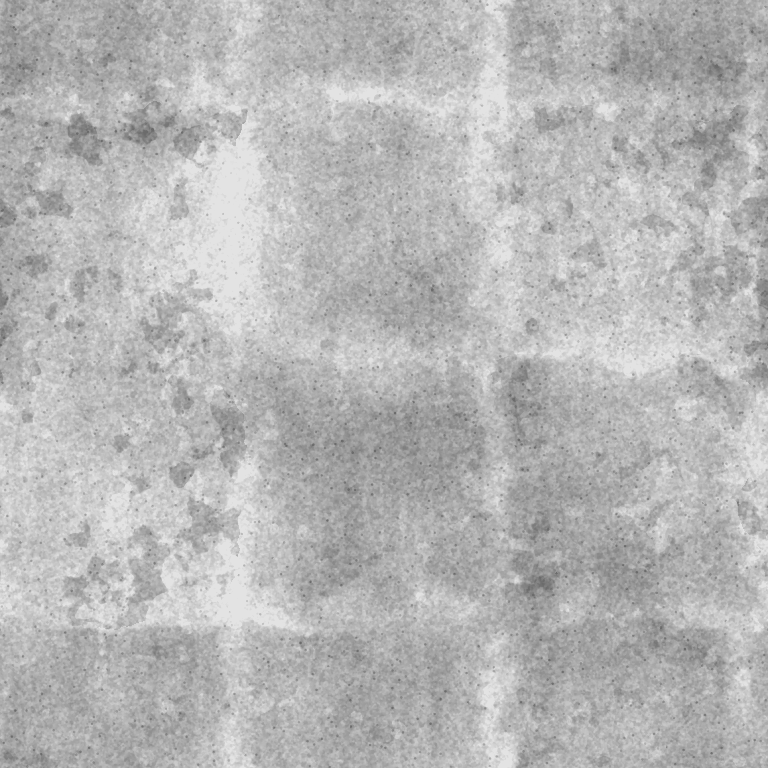
Reproduce this texture procedurally as a three.js fragment shader.

```glsl
#define TILES 3.0
#define ORIGIN vec2(-0.022, 0.195)
#define BASE_GRAY 0.728
#define CLOUD_DEPTH 0.36
#define SEAM_LIGHT 0.085
#define RIM_DARK 0.085
#define FLAKE_DARK 0.13
#define FLAKE_LIGHT 0.07
#define GRAIN_DEPTH 0.15
#define PORE_DARK 0.16
#define RAGGED 0.2

varying vec2 vUv;

vec3 hash(vec2 p) {
  vec3 h = fract(vec3(p.xyx) * vec3(0.1031, 0.1030, 0.0973));
  h += dot(h, h.yxz + 33.33);
  return fract((h.xxy + h.yzz) * h.zyx);
}

// Wrapping cellular noise: x = blended cell value, y = nearest distance, z = nearest value
vec3 cells(vec2 uv, vec2 freq, float seed) {
  vec2 p = uv * freq;
  vec2 base = floor(p);
  float total = 0.0, weights = 0.0, nearest = 9.0, id = 0.0;
  for (int y = -1; y <= 1; y++) {
    for (int x = -1; x <= 1; x++) {
      vec2 cell = base + vec2(float(x), float(y));
      vec3 h = hash(mod(cell, freq) + seed * 17.3);
      vec2 d = cell + h.xy - p;
      float d2 = dot(d, d);
      float w = exp(-5.0 * d2);
      total += w * h.z;
      weights += w;
      if (d2 < nearest) {
        nearest = d2;
        id = h.z;
      }
    }
  }
  return vec3(total / weights, sqrt(nearest), id);
}

float layered(vec2 uv, float freq, float seed) {
  float sum = 0.0, amp = 0.53;
  for (int i = 0; i < 4; i++) {
    sum += amp * cells(uv, vec2(freq), seed + float(i)).x;
    freq *= 2.0;
    amp *= 0.5;
  }
  return sum;
}

// Selects the value for one tile from three rows, bottom row first
float pick(vec2 tile, vec3 low, vec3 mid, vec3 high) {
  vec3 row = tile.y < 0.5 ? low : (tile.y < 1.5 ? mid : high);
  return tile.x < 0.5 ? row.x : (tile.x < 1.5 ? row.y : row.z);
}

float rimBand(float inset) {
  return smoothstep(0.015, 0.05, inset) * (1.0 - smoothstep(0.05, 0.28, inset));
}

void main() {
  vec2 uv = vUv;

  // Slab layout with ragged borders
  vec2 ragged = vec2(layered(uv, 14.0, 1.0), layered(uv, 14.0, 6.0)) - 0.5;
  vec2 grid = (uv - ORIGIN) * TILES + ragged * RAGGED;
  vec2 tile = mod(floor(grid), TILES);
  vec2 line = floor(grid + 0.5);
  vec2 side = grid - line;
  float tone = pick(tile, vec3(0.0, -0.055, -0.02), vec3(0.01, -0.055, 0.01), vec3(-0.035, -0.02, -0.03));
  float wear = pick(tile, vec3(1.0, 0.15, 0.4), vec3(0.95, 0.1, 0.8), vec3(0.35, 0.2, 0.35));
  float rim = pick(tile, vec3(0.1, 0.0, 1.0), vec3(0.7, 0.0, 0.2), vec3(0.8, 0.4, 0.9));

  // The two worn slabs on the left run together
  float joined = tile.x < 0.5 && abs(mod(line.y, TILES) - 1.0) < 0.5 ? 1.0 : 0.0;

  // Clouded cement, darker toward the slab centres
  float cloud = layered(uv, 5.0, 11.0);
  float patchy = layered(uv, 6.0, 21.0);
  vec2 inset = abs(side);
  float border = min(inset.x, mix(inset.y, 0.5, joined));
  float hollow = smoothstep(0.03, 0.22, border + (patchy - 0.5) * 0.3);
  float shade = BASE_GRAY + (cloud - 0.5) * CLOUD_DEPTH;
  shade += tone * hollow + 0.025 * (1.0 - hollow);

  // Faint vertical runs
  shade += (cells(uv, vec2(70.0, 7.0), 31.0).x - 0.5) * 0.05;

  // Dark stain below and to the right of the seams
  float stain = max(rimBand(-side.y) * (1.0 - joined), rimBand(side.x));
  shade -= stain * rim * RIM_DARK * smoothstep(0.3, 0.55, patchy);

  // Flakes: dark pits in worn zones, pale crumbs around them
  float flakeNoise = layered(uv, 36.0, 41.0);
  float crumbNoise = layered(uv, 44.0, 51.0);
  float worn = wear * smoothstep(0.32, 0.62, patchy);
  float darkEdge = mix(0.74, 0.49, worn);
  float paleEdge = mix(0.72, 0.56, worn);
  shade -= FLAKE_DARK * smoothstep(darkEdge, darkEdge + 0.09, flakeNoise) * (0.45 + 0.55 * wear);
  shade += FLAKE_LIGHT * smoothstep(paleEdge, paleEdge + 0.07, crumbNoise);

  // Pale residue along the seams, broken up along their length
  float across = 1.0 - smoothstep(0.02, 0.1, inset.x);
  float above = smoothstep(-0.03, 0.0, side.y) * (1.0 - smoothstep(0.01, 0.15, side.y));
  float seam = max(across, above * (1.0 - joined));
  float residue = 0.25 + 0.75 * smoothstep(0.36, 0.6, cloud * 0.5 + crumbNoise * 0.5);
  shade += SEAM_LIGHT * seam * residue;

  // Sandy grain and scattered pores
  float grain = cells(uv, vec2(210.0), 61.0).x + cells(uv, vec2(390.0), 62.0).x - 1.0;
  shade += grain * GRAIN_DEPTH * 0.75;
  vec3 pore = cells(uv, vec2(110.0), 71.0);
  float poreMask = (1.0 - smoothstep(0.08, 0.27, pore.y)) * smoothstep(0.82, 0.9, pore.z);
  shade -= PORE_DARK * poreMask;

  gl_FragColor = vec4(vec3(clamp(shade, 0.42, 0.89)), 1.0);
}
```
